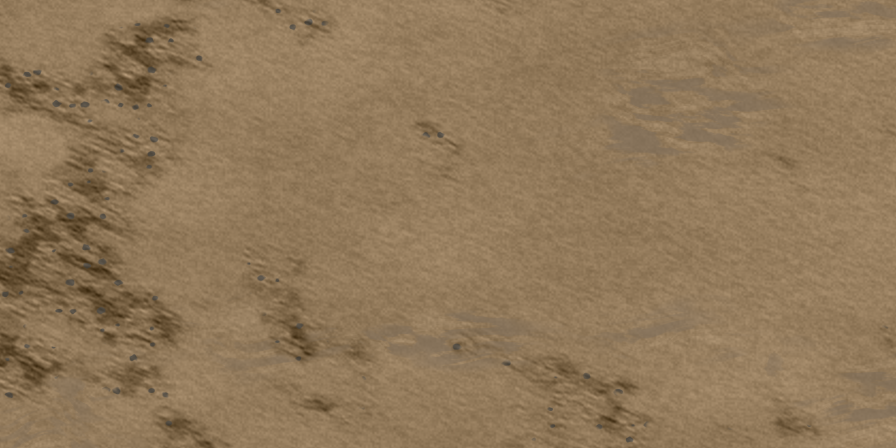
This texture is drawn by a Shadertoy shader. Its source:

```glsl
float hash(vec2 p) {
    vec3 h = fract(p.xyx * 0.1031);
    h += dot(h, h.yzx + 33.33);
    return fract((h.x + h.y) * h.z);
}

float noise(vec2 p) {
    vec2 cell = floor(p), f = fract(p);
    f = f * f * (3.0 - 2.0 * f);
    return mix(mix(hash(cell), hash(cell + vec2(1, 0)), f.x),
               mix(hash(cell + vec2(0, 1)), hash(cell + vec2(1, 1)), f.x), f.y);
}

float fbm(vec2 p) {
    float sum = 0.0, weight = 0.5;
    for (int i = 0; i < 5; i++) {
        sum += weight * noise(p);
        p = mat2(1.6, 1.2, -1.2, 1.6) * p + 17.3;
        weight *= 0.5;
    }
    return sum;
}

// Short ridges along the wind direction
float ridges(vec2 q) {
    return 0.65 * noise(q * vec2(50, 125)) + 0.35 * noise(q * vec2(95, 190) + 31.0);
}

// Small dark stones, at most one in each grid cell
float stones(vec2 p, float pixel) {
    vec2 cell = floor(p * 28.0);
    vec2 jitter = vec2(hash(cell + 71.0), hash(cell + 143.0));
    vec2 offset = p - (cell + 0.3 + 0.4 * jitter) / 28.0;
    float radius = mix(0.003, 0.008, hash(cell + 211.0));
    float dist = length(offset * vec2(0.85, 1.15)) + 0.004 * (noise(p * 160.0) - 0.5);
    return step(0.62, hash(cell + 307.0)) * (1.0 - smoothstep(-pixel, pixel, dist - radius));
}

void mainImage(out vec4 fragColor, in vec2 fragCoord) {
    vec2 p = fragCoord / iResolution.y + 5.0;
    vec2 q = mat2(0.91, 0.41, -0.41, 0.91) * p + 20.0;

    // Rough patches gathered in slanted clusters
    float cover = fbm(q * vec2(4.5, 8.0)) + 0.38 * (noise(q * vec2(1.6, 2.6) + 9.0) - 0.5);
    float patchMask = smoothstep(0.52, 0.76, cover);

    // Smooth sand: broad drifts, wind grain and fine speckle
    float grain = ridges(q);
    float tone = 0.10 * (fbm(p * vec2(3, 7) + 60.0) - 0.48);
    tone += 0.07 * (grain - 0.5) + 0.06 * (noise(p * 210.0) - 0.5);

    // Side-lit relief and shade inside the patches
    float relief = grain - ridges(q + vec2(-0.003, 0.006));
    tone += relief * (0.02 + 0.20 * patchMask);
    tone -= patchMask * (0.06 + 0.15 * smoothstep(0.45, 0.8, noise(q * vec2(24, 40) + 80.0)));
    vec3 color = vec3(0.585, 0.487, 0.363) + tone * vec3(1.0, 0.93, 0.87);

    // Scoured areas with level grey and pale streaks
    float scoured = smoothstep(0.56, 0.70, fbm(p * vec2(1.7, 4.0) + 41.0)) * (1.0 - patchMask);
    float streak = fbm(p * vec2(11, 45) + 2.5 * noise(p * 9.0));
    color = mix(color, vec3(0.49, 0.425, 0.35), 0.6 * scoured * smoothstep(0.46, 0.60, streak));
    color += 0.035 * scoured * (1.0 - smoothstep(0.32, 0.44, streak));

    // Blue-grey stones lying in the patches
    float stone = stones(p, 1.0 / iResolution.y) * smoothstep(0.25, 0.5, patchMask);
    vec3 stoneColor = vec3(0.29, 0.28, 0.26) + 0.12 * relief;
    color = mix(color, stoneColor, 0.8 * stone);

    fragColor = vec4(color, 1.0);
}
```
